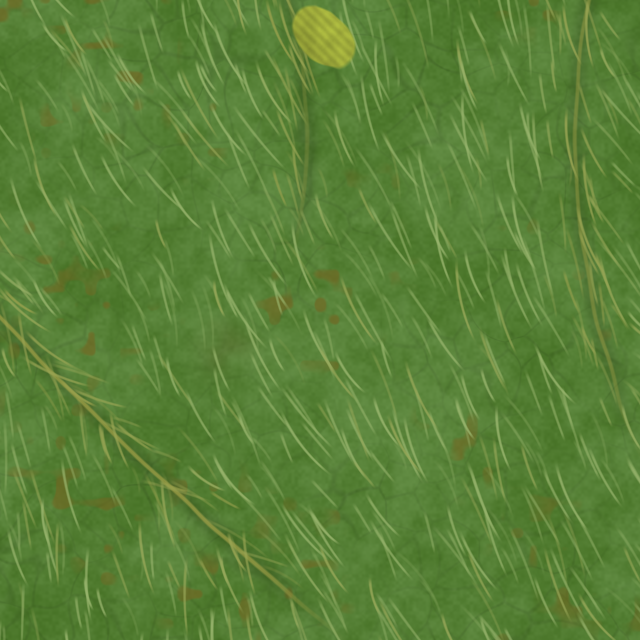
This texture is drawn by a three.js fragment shader. Its source:

```glsl
// Hairy green leaf: fine vein net, yellow ribs, pale slanting hairs and one fallen petal.
#define LEAF_DARK vec3(0.295, 0.465, 0.165)
#define LEAF_LIGHT vec3(0.375, 0.54, 0.255)
#define HAIR_PALE vec3(0.60, 0.71, 0.43)
#define HAIR_YELLOW vec3(0.60, 0.61, 0.27)
#define RUST vec3(0.45, 0.40, 0.13)
#define PETAL vec3(0.65, 0.70, 0.24)
#define HAIR_CELLS 10.0
#define HAIR_LAYERS 7
#define HAIR_WIDTH 0.0037
#define NET_CELLS 17.0

varying vec2 vUv;

float hash(vec2 p) {
  return fract(sin(dot(p, vec2(12.9898, 78.233))) * 43758.5453);
}

vec2 hash2(vec2 p) {
  return vec2(hash(p), hash(p + 41.7));
}

float noise(vec2 p) {
  vec2 i = floor(p), f = fract(p);
  f = f * f * (3.0 - 2.0 * f);
  return mix(mix(hash(i), hash(i + vec2(1.0, 0.0)), f.x),
             mix(hash(i + vec2(0.0, 1.0)), hash(i + 1.0), f.x), f.y);
}

float fbm(vec2 p) {
  float sum = 0.0, amp = 0.5;
  for (int i = 0; i < 4; i++) {
    sum += amp * noise(p);
    p = p * 2.03 + 7.1;
    amp *= 0.5;
  }
  return sum / 0.9375;
}

// Signed distances to the ribs: x lower left, y right edge, z top centre
vec3 ribs(vec2 p) {
  float lower = (p.y - (0.505 - 1.05 * p.x + 0.2 * p.x * p.x)) * 0.71;
  float right = p.x - 0.9 - 0.42 * (p.y - 0.78) * (p.y - 0.78);
  float top = p.x - 0.48 + 0.6 * (p.y - 0.79) * (p.y - 0.79);
  return vec3(lower, right, top);
}

// How far along its course each rib remains visible
vec3 ribStrength(vec2 p) {
  return vec3(1.0 - smoothstep(0.38, 0.56, p.x),
              smoothstep(0.25, 0.45, p.y), smoothstep(0.58, 0.72, p.y));
}

// Gap between the two nearest cell points, zero on the net of small veins
float veinNet(vec2 p) {
  vec2 cell = floor(p);
  float first = 9.0, second = 9.0;
  for (int j = -1; j <= 1; j++)
    for (int i = -1; i <= 1; i++) {
      vec2 c = cell + vec2(float(i), float(j));
      float d = length(c + hash2(c) - p);
      second = min(second, max(first, d));
      first = min(first, d);
    }
  return second - first;
}

// Hair tilt from straight down, fanning out beside the ribs
float hairLean(vec2 c, vec3 rib, vec3 near) {
  float lean = 0.5 - 0.33 * smoothstep(0.0, 0.5, c.x + c.y - 1.15);
  lean -= 0.22 * smoothstep(0.0, 0.12, -rib.x);
  lean += 0.35 * (noise(c * 4.0) - 0.5) + 0.4 * smoothstep(0.0, 0.03, rib.y);
  lean = mix(lean, rib.x > 0.0 ? 1.25 : 0.3, near.x * 0.85);
  return mix(lean, 0.15, max(near.y, near.z) * 0.6);
}

float hairMask(vec2 q, float lean, float halfLength, float bend) {
  vec2 dir = vec2(sin(lean), -cos(lean));
  float t = dot(q, dir) / halfLength;
  float across = dir.x * q.y - dir.y * q.x - bend * halfLength * (t * t - 0.4);
  float width = HAIR_WIDTH * mix(1.1, 0.75, clamp(t * 0.5 + 0.5, 0.0, 1.0));
  return (1.0 - smoothstep(0.1 * width, width, abs(across))) * (1.0 - smoothstep(0.55, 1.0, abs(t)));
}

// The last two layers grow only beside the ribs
vec3 addHairs(vec3 col, vec2 p) {
  for (int k = 0; k < HAIR_LAYERS; k++) {
    vec2 shift = vec2(0.37, 0.61) * float(k);
    vec2 home = floor(p * HAIR_CELLS + shift);
    for (int j = -1; j <= 1; j++)
      for (int i = -1; i <= 1; i++) {
        vec2 id = home + vec2(float(i), float(j));
        vec2 seed = id + 19.3 * float(k + 1);
        vec2 root = (id + hash2(seed) - shift) / HAIR_CELLS;
        vec2 shape = hash2(seed + 5.7), tone = hash2(seed + 11.9);
        vec3 rib = ribs(root);
        vec3 near = ribStrength(root) * (1.0 - smoothstep(0.015, 0.075, abs(rib)));
        float ribside = max(near.x, max(near.y, near.z));
        float grows = k < HAIR_LAYERS - 2 ? 1.0 : step(tone.y, ribside);
        float lean = hairLean(root, rib, near) + 0.42 * (shape.x - 0.5);
        float mask = hairMask(p - root, lean, mix(0.025, 0.07, shape.y), 0.3 * (tone.x - 0.5));
        float yellow = clamp(0.65 * ribside + 0.5 * step(0.8, tone.y), 0.0, 0.8);
        col = mix(col, mix(HAIR_PALE, HAIR_YELLOW, yellow), grows * mask * mix(0.2, 0.85, tone.x));
      }
  }
  return col;
}

void main() {
  vec2 p = vUv;
  vec2 warp = vec2(noise(p * 14.0), noise(p * 14.0 + 30.0)) - 0.5;
  // Mottled blade with a dark net and fine grain
  float mottle = 0.55 * fbm(p * 7.0) + 0.45 * fbm(p * 38.0);
  vec3 col = mix(LEAF_DARK, LEAF_LIGHT, smoothstep(0.25, 0.75, mottle));
  float net = 1.0 - smoothstep(0.0, 0.13, veinNet(p * NET_CELLS + warp * 0.9));
  col *= 1.0 - 0.1 * net * noise(p * 9.0 + 3.0);
  col += 0.035 * (noise(p * 190.0) - 0.5);
  // Rusty flecks and a brown smudge
  float fleck = smoothstep(0.68, 0.84, noise(p * 42.0 + 8.0)) * smoothstep(0.5, 0.72, fbm(p * 6.0 + 2.0));
  float smudge = exp(-dot(p - vec2(0.35, 0.45), p - vec2(0.35, 0.45)) * 700.0);
  col = mix(col, RUST, 0.65 * fleck);
  col = mix(col, RUST * 0.7, 0.5 * smudge * noise(p * 30.0));
  // Ribs: soft shade around a thin yellow core
  vec3 d = abs(ribs(p + warp * 0.007)), strength = ribStrength(p);
  vec3 shade = strength * (1.0 - smoothstep(0.0, 0.025, d));
  vec3 core = strength * (1.0 - smoothstep(0.001, 0.005, d)) * vec3(0.8, 0.5, 0.3);
  col *= 1.0 - 0.13 * max(shade.x, max(shade.y, shade.z));
  col = mix(col, HAIR_YELLOW, max(core.x, max(core.y, core.z)));
  col = addHairs(col, p);
  // Petal
  vec2 q = p - vec2(0.506, 0.942);
  q = vec2(q.x - q.y, q.x + q.y) * 0.7071;
  float edge = length(q / vec2(0.056, 0.038)) + 0.12 * (noise(p * 45.0) - 0.5);
  vec3 petal = PETAL * (0.84 + 0.2 * fbm(p * 60.0) + 2.0 * q.y + 0.05 * sin(q.y * 500.0));
  col = mix(col, petal, 1.0 - smoothstep(0.93, 1.05, edge));
  gl_FragColor = vec4(col, 1.0);
}
```
